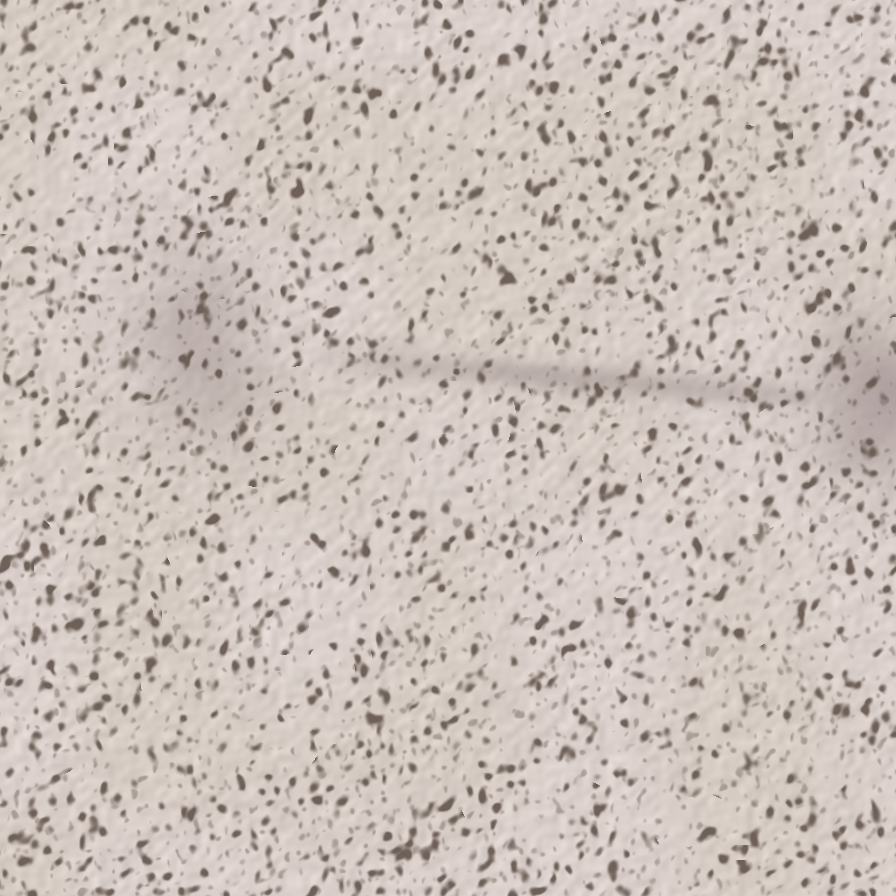
Reproduce this texture procedurally as a WebGL 1 fragment shader.

```glsl
precision highp float;

uniform vec2 u_resolution;

const vec3 PLASTER = vec3(0.842, 0.802, 0.772);
const vec3 PALE = vec3(0.860, 0.818, 0.800);
const vec3 SPECK = vec3(0.400, 0.345, 0.310);
const vec3 STAIN = vec3(0.640, 0.585, 0.580);

const float COARSE_CELLS = 62.0;   // speck cells across the canvas
const float FINE_CELLS = 88.0;
const float COARSE_SHARE = 0.43;   // mean share of cells holding a speck
const float FINE_SHARE = 0.42;
const float LEAN = 1.22;           // main speck direction, radians
const float LEAN_SPREAD = 1.7;
const float GRAIN_SCALE = 115.0;
const float GRAIN_DEPTH = 0.075;
const float WARP = 0.0035;

float hash(vec2 p) {
  return fract(sin(dot(p, vec2(127.1, 311.7))) * 43758.5453);
}

float noise(vec2 p) {
  vec2 i = floor(p);
  vec2 f = fract(p);
  f = f * f * (3.0 - 2.0 * f);
  return mix(mix(hash(i), hash(i + vec2(1.0, 0.0)), f.x),
             mix(hash(i + vec2(0.0, 1.0)), hash(i + vec2(1.0, 1.0)), f.x), f.y);
}

// Sum of soft leaning ellipses, so close specks run together
float speckField(vec2 p, float cells, float share, float seed) {
  vec2 q = p * cells;
  vec2 home = floor(q);
  float field = 0.0;
  for (int y = -1; y <= 1; y++) {
    for (int x = -1; x <= 1; x++) {
      vec2 cell = home + vec2(float(x), float(y));
      vec2 key = cell + seed;
      vec2 jitter = vec2(hash(key + 3.7), hash(key + 17.3));
      vec2 d = q - cell - mix(vec2(0.08), vec2(0.92), jitter);
      float angle = LEAN + LEAN_SPREAD * (hash(key + 29.1) - 0.5);
      vec2 along = vec2(cos(angle), sin(angle));
      float stretch = hash(key + 41.9);
      vec2 radius = vec2(mix(0.32, 0.58, stretch * stretch),
                         mix(0.23, 0.34, hash(key + 53.3)));
      vec2 e = vec2(dot(d, along), dot(d, vec2(-along.y, along.x))) / radius;
      float present = step(hash(key + 67.7), share);
      field += present * mix(0.55, 1.2, hash(key + 79.1)) * exp(-dot(e, e));
    }
  }
  return field;
}

float softSpot(vec2 p, vec2 center, vec2 radius) {
  vec2 d = (p - center) / radius;
  return exp(-dot(d, d));
}

// Two smudges joined by a thin, slightly falling streak
float stainMask(vec2 p) {
  vec2 q = p + 0.035 * (vec2(noise(p * 16.0), noise(p * 16.0 + 31.0)) - 0.5);
  float left = 0.55 * softSpot(q, vec2(0.225, 0.615), vec2(0.075, 0.100));
  float right = 0.80 * softSpot(q, vec2(0.990, 0.550), vec2(0.080, 0.085));
  float rise = p.y - mix(0.605, 0.550, (p.x - 0.30) / 0.68);
  float streak = exp(-pow(rise / 0.016, 2.0)) * smoothstep(0.30, 0.48, p.x);
  streak *= 0.35 + 0.25 * noise(vec2(p.x * 14.0, 5.0));
  return clamp(max(max(left, right), streak), 0.0, 1.0);
}

void main() {
  vec2 p = gl_FragCoord.xy / min(u_resolution.x, u_resolution.y);

  // Ground with broad pale patches and a fine side-lit grain
  vec3 color = mix(PLASTER, PALE, smoothstep(0.3, 0.75, noise(p * 6.0 + 9.0)));
  vec2 g = p * GRAIN_SCALE;
  float relief = noise(g) - noise(g + vec2(0.45, -0.35));
  color += GRAIN_DEPTH * relief + 0.03 * (noise(p * 60.0) - 0.55);

  color = mix(color, STAIN, stainMask(p));

  // Specks, crowded in some areas and sparse in others
  float crowding = 0.55 + 0.45 * noise(p * 4.0 + 2.0) + 0.45 * noise(p * 13.0 + 7.0);
  vec2 w = p + WARP * (vec2(noise(p * 130.0), noise(p * 130.0 + 57.0)) - 0.5);
  float coarse = speckField(w, COARSE_CELLS, COARSE_SHARE * crowding, 11.0);
  float fine = speckField(w, FINE_CELLS, FINE_SHARE * crowding, 137.0);
  float ink = smoothstep(0.14, 1.0, coarse + 0.25 * fine);
  ink = max(ink, 0.45 * smoothstep(0.2, 1.1, fine));
  color = mix(color, SPECK, 0.93 * ink);

  gl_FragColor = vec4(clamp(color, 0.0, 1.0), 1.0);
}
```
